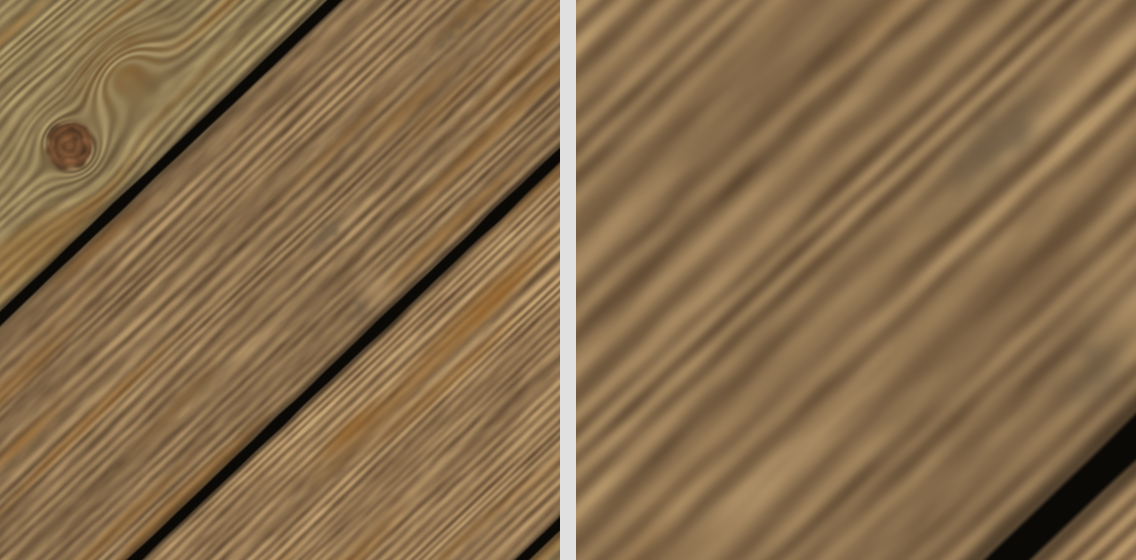
Left: the whole. Right: its middle third, enlarged.
Write a Shadertoy shader that draws this texture.

```glsl
// Weathered wooden planks laid diagonally, with wavy grain, a knot and dark gaps.

const float ANGLE = 0.761;        // direction of the planks
const float PITCH = 0.4775;       // distance between gaps
const float FIRST_GAP = 0.312;    // offset of the gap that starts plank 0
const float GAP_HALF = 0.0095;

const vec3 DARK_GRAIN = vec3(0.41, 0.32, 0.225);
const vec3 PALE_GRAIN = vec3(0.71, 0.595, 0.43);
const vec3 AMBER = vec3(0.58, 0.39, 0.17);
const vec3 GREY_WEAR = vec3(0.38, 0.33, 0.26);
const vec3 KNOT_BROWN = vec3(0.40, 0.26, 0.16);
const vec3 GAP_BLACK = vec3(0.045, 0.035, 0.025);

vec3 hash3(vec2 cell) {
    vec3 h = vec3(dot(cell, vec2(127.1, 311.7)),
                  dot(cell, vec2(269.5, 183.3)),
                  dot(cell, vec2(419.2, 371.9)));
    return fract(sin(h) * 43758.5);
}

// Smooth cellular noise around zero: each cell holds one soft signed spot.
float cellNoise(vec2 p) {
    vec2 base = floor(p);
    float sum = 0.0;
    for (int y = -1; y <= 1; y++) {
        for (int x = -1; x <= 1; x++) {
            vec2 cell = base + vec2(x, y);
            vec3 h = hash3(cell);
            vec2 d = p - cell - h.xy;
            float falloff = max(0.0, 1.0 - dot(d, d));
            sum += (2.0 * h.z - 1.0) * falloff * falloff;
        }
    }
    return sum;
}

// Soft elliptical stain.
float stain(vec2 p, vec2 center, vec2 size) {
    vec2 q = (p - center) / size;
    return exp(-dot(q, q));
}

// Grain flows around the knot like a stream around a post.
vec2 flowAround(vec2 p, vec2 center, float radius) {
    vec2 d = p - center;
    float r2 = dot(d, d) + 0.0004;
    return vec2(p.x, center.y + d.y * (1.0 - radius * radius / r2));
}

// Growth lines plus stretched fibres, roughly 0 (dark) to 1 (pale).
float grain(vec2 p, float id, float frequency) {
    float warp = 2.2 * sin(41.0 * p.y + 2.0 * id)
               + 1.1 * sin(97.0 * p.y + 3.0 * p.x + id)
               + 0.6 * sin(7.0 * p.x + 23.0 * p.y);
    vec2 seed = vec2(17.0, 31.0) * id;
    float patches = cellNoise(p * vec2(4.0, 26.0) + seed);
    float fibres = cellNoise(p * vec2(11.0, 95.0) + seed);
    float flecks = cellNoise(p * vec2(38.0, 150.0) + seed);
    float lines = sin(frequency * p.y + warp + 0.7 * patches);
    return 0.52 + lines * (0.25 + 0.14 * patches)
         + 0.12 * patches + 0.20 * fibres + 0.11 * flecks;
}

vec3 plankColor(vec2 p, float id) {
    float phase = 2.094 * id;
    float shade = sin(phase);
    float olive = 0.5 + 0.5 * cos(phase);
    float knotted = id == 0.0 ? 1.0 : 0.0;
    vec2 knot = vec2(0.600, 0.450);

    // Bend the grain around the knot and into arches beside it
    vec2 bent = flowAround(p, knot, 0.052 * knotted);
    float arch = knotted * stain(p, vec2(0.76, 0.49), vec2(0.085, 0.055));
    bent.y -= 0.065 * arch;

    float tone = grain(bent, id, 370.0 + 50.0 * shade);
    vec3 color = mix(DARK_GRAIN, PALE_GRAIN, clamp(tone, -0.1, 1.1));
    color *= mix(vec3(1.0, 0.965, 0.95), vec3(0.97, 1.02, 0.98), olive);
    color *= 1.0 + 0.05 * shade;

    // Amber resin follows the grain and gathers in a few places
    float streak = cellNoise(bent * vec2(3.0, 38.0) + 9.0 * id);
    float resin = 0.42 * smoothstep(0.15, 0.9, streak);
    resin += 0.75 * stain(p, vec2(0.613, -0.263), vec2(0.07, 0.013));
    resin += 0.45 * stain(p, vec2(0.96, -0.275), vec2(0.09, 0.016));
    resin += 0.60 * stain(p, vec2(0.175, 0.126), vec2(0.08, 0.010));
    resin += 0.50 * arch * smoothstep(0.65, 0.2, tone);
    color = mix(color, AMBER, clamp(resin, 0.0, 0.8));

    // Grey wear and one pale scuff
    float rough = 0.75 + 0.5 * cellNoise(p * 85.0);
    float wear = 0.55 * stain(p, vec2(0.826, 0.018), vec2(0.035, 0.016));
    wear += 0.50 * stain(p, vec2(0.775, -0.118), vec2(0.025, 0.022));
    wear += 0.55 * stain(p, vec2(1.24, 0.122), vec2(0.09, 0.010));
    color = mix(color, GREY_WEAR, clamp(wear * rough, 0.0, 0.8));
    float scuff = stain(p, vec2(0.822, -0.114), vec2(0.030, 0.026));
    color = mix(color, PALE_GRAIN, 0.5 * scuff);

    // Mottled knot core
    float mottle = cellNoise(p * 60.0);
    float radius = length((p - knot) * vec2(1.0, 1.1)) + 0.005 * mottle;
    vec3 core = KNOT_BROWN * (1.0 + 0.25 * mottle + 0.1 * sin(radius * 420.0));
    return mix(color, core, 0.9 * knotted * smoothstep(0.052, 0.036, radius));
}

void mainImage(out vec4 fragColor, in vec2 fragCoord) {
    vec2 uv = fragCoord / iResolution.y;
    vec2 along = vec2(cos(ANGLE), sin(ANGLE));
    vec2 p = vec2(dot(uv, along), dot(uv, vec2(-along.y, along.x)));

    float row = (p.y - FIRST_GAP) / PITCH;
    float gapDistance = abs(row - round(row)) * PITCH;
    vec3 color = plankColor(p, floor(row));

    // Worn, shaded plank edges and the gap itself
    float edge = gapDistance - GAP_HALF + 0.0012 * cellNoise(p * vec2(16.0, 5.0));
    color *= mix(0.68, 1.0, smoothstep(0.0, 0.016, edge));
    float soft = 0.0015 + 0.7 / iResolution.y;
    color = mix(GAP_BLACK, color, smoothstep(-soft, soft, edge));
    fragColor = vec4(color, 1.0);
}
```
